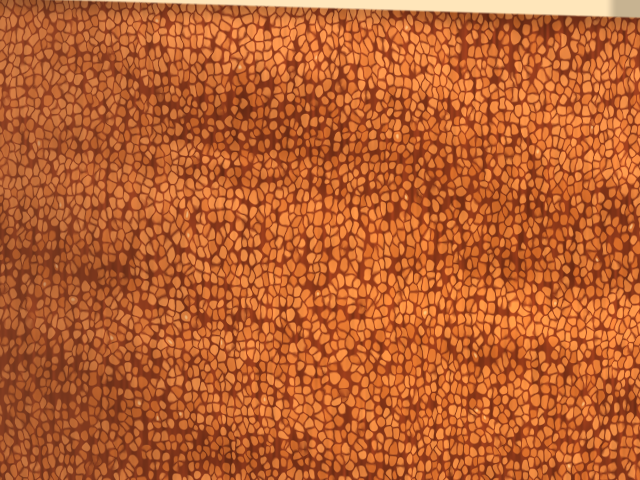
Give the GLSL for this texture, as a Shadertoy shader.

```glsl
// Polished lacewood: small upright oval flecks over dark red wood with slanting figure bands.

const vec3 GAP_COLOR   = vec3(0.50, 0.205, 0.105);
const vec3 FLECK_DEEP  = vec3(0.79, 0.405, 0.175);
const vec3 FLECK_PALE  = vec3(0.90, 0.545, 0.295);
const vec3 HAZE_COLOR  = vec3(0.63, 0.34, 0.20);
const vec3 GLINT_COLOR = vec3(1.00, 0.86, 0.68);
const vec3 WALL_COLOR  = vec3(1.00, 0.90, 0.73);
const vec2 FLECK_GRID  = vec2(64.0, 43.0); // flecks per canvas height

float hash(vec2 p) {
    vec3 q = fract(p.xyx * vec3(0.1031, 0.1030, 0.0973));
    q += dot(q, q.yzx + 33.33);
    return fract((q.x + q.y) * q.z);
}

vec2 hash2(vec2 p) {
    return vec2(hash(p), hash(p + 71.7));
}

float noise(vec2 p) {
    vec2 i = floor(p), f = fract(p);
    f = f * f * (3.0 - 2.0 * f);
    float low = mix(hash(i), hash(i + vec2(1, 0)), f.x);
    float high = mix(hash(i + vec2(0, 1)), hash(i + vec2(1, 1)), f.x);
    return mix(low, high, f.y);
}

float fbm(vec2 p) {
    float sum = 0.0, weight = 0.55;
    for (int i = 0; i < 3; i++) {
        sum += weight * noise(p);
        p = p * 2.03 + 17.3;
        weight *= 0.5;
    }
    return sum;
}

// Cellular lookup: distance to the nearest seed, distance to the cell border, cell id.
vec4 cells(vec2 p, float jitter) {
    vec2 base = floor(p), id = base;
    float nearest = 9.0, second = 9.0;
    for (int y = -1; y <= 1; y++) {
        for (int x = -1; x <= 1; x++) {
            vec2 cell = base + vec2(x, y);
            vec2 seed = cell + 0.5 + jitter * (hash2(cell) - 0.5);
            float d = length(p - seed);
            if (d < nearest) {
                second = nearest;
                nearest = d;
                id = cell;
            } else {
                second = min(second, d);
            }
        }
    }
    return vec4(nearest, 0.5 * (second - nearest), id);
}

// Soft oval flecks; figure from -1 (dark band) to 1 (bright band) sets their size.
vec3 wood(vec2 uv, float figure, float soft) {
    vec2 bend = vec2(noise(uv * 5.0), noise(uv * 5.0 + 40.0)) - 0.5;
    vec2 wobble = vec2(noise(uv * 75.0), noise(uv * 75.0 + 9.0)) - 0.5;
    vec2 p = (uv + 0.035 * bend + 0.006 * wobble) * FLECK_GRID;
    vec4 cell = cells(p, 0.85);
    float size = hash(cell.zw + 5.3);
    float tone = hash(cell.zw + 23.9);

    float radius = mix(0.38, 0.68, size) + 0.11 * figure;
    float body = smoothstep(-soft, soft, radius - cell.x);
    float rim = smoothstep(0.07 - soft, 0.07 + soft, cell.y);
    float fleck = body * rim;

    // Fine upright fibres darken the gaps more than the flecks.
    float fibre = noise(uv * vec2(170.0, 14.0)) - 0.5;
    vec3 gap = GAP_COLOR * (1.0 + 0.38 * fibre + 0.12 * figure);
    vec3 face = mix(FLECK_DEEP, FLECK_PALE, clamp(tone + 0.45 * figure, 0.0, 1.0));
    face *= 1.0 + 0.10 * fibre + 0.08 * figure;
    vec3 color = mix(gap, face, fleck);

    // A few flecks carry a tiny glint.
    float glint = step(0.988, hash(cell.zw + 61.1)) * smoothstep(0.28, 0.05, cell.x);
    return mix(color, GLINT_COLOR, 0.6 * glint);
}

void mainImage(out vec4 fragColor, in vec2 fragCoord) {
    vec2 uv = fragCoord / iResolution.y;
    float across = fragCoord.x / iResolution.x;
    float pixel = 1.0 / iResolution.y;

    // Slanting dark and bright bands, with one pale streak
    float slant = uv.y + 0.14 * uv.x;
    float figure = 3.2 * (fbm(vec2(uv.x * 1.7, slant * 8.0) + 3.0) - 0.47);
    float streak = exp(-pow((slant - 0.735) / 0.022, 2.0));
    streak *= smoothstep(0.15, 0.30, across) * smoothstep(0.75, 0.45, across);
    figure = clamp(figure + 1.1 * streak, -1.0, 1.0);

    float soft = max(0.11, 0.55 * FLECK_GRID.x * pixel);
    vec3 color = wood(uv, figure, soft);

    // Warm light at the right, dull haze at the left and in the lower corner
    float haze = smoothstep(0.38, 0.0, across) * (0.65 + 0.35 * noise(uv * 6.0));
    color = mix(color, HAZE_COLOR, 0.36 * haze);
    color *= mix(0.93, 1.04, smoothstep(0.0, 0.6, across));
    float glow = exp(-3.0 * dot(uv - vec2(0.95, 0.35), uv - vec2(0.95, 0.35)));
    color *= mix(vec3(1.0), vec3(1.03, 1.0, 0.85), glow);

    // Dark upper edge and the pale wall behind it
    float edge = 1.004 - 0.041 * across;
    color *= 1.0 - 0.22 * smoothstep(0.045, 0.0, edge - uv.y);
    vec3 wall = WALL_COLOR * mix(1.0, 0.78, smoothstep(0.945, 0.965, across));
    color = mix(color, wall, smoothstep(-1.5 * pixel, 1.5 * pixel, uv.y - edge));

    fragColor = vec4(color, 1.0);
}
```
